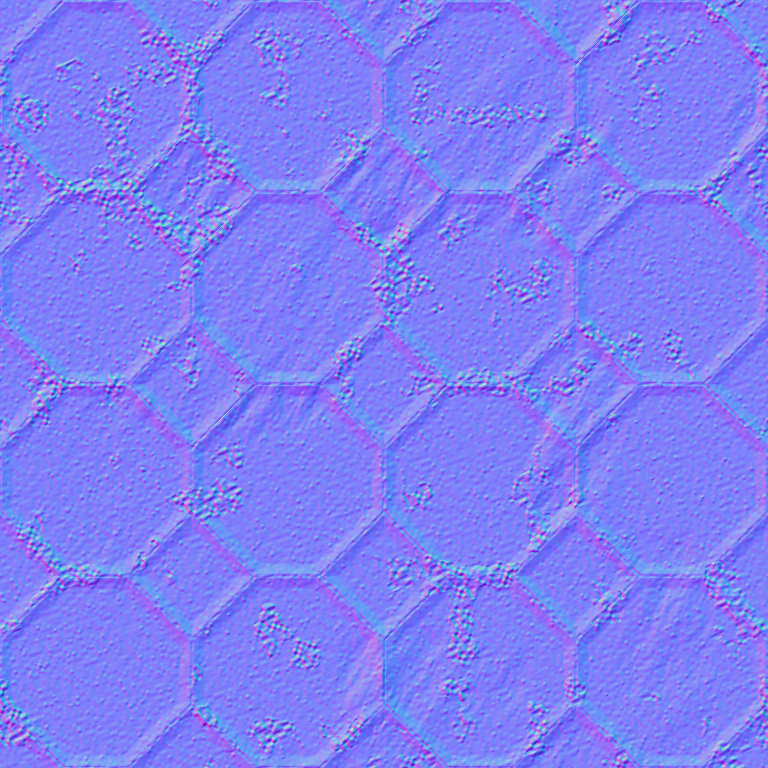
A Shadertoy shader for this texture map:

```glsl
// Tangent-space normal map of worn octagon and diamond paving, four by four.
// A tiling height field (bevelled seams, grain, pits, chips, soft relief) is
// differentiated, and its normal is encoded as colour with green pointing down.

const float TILES = 4.0;            // octagons across and down
const float DIAMOND_RADIUS = 1.0 / 3.0;
const float BEVEL_WIDTH = 0.066;    // lengths below are in octagon widths
const float BEVEL_DEPTH = 0.017;
const float RIB_WIDTH = 0.013;      // thin mortar rib in the middle of a seam
const float RIB_HEIGHT = 0.005;
const float GRAIN_FREQ = 16.0;
const float GRAIN_DEPTH = 0.0038;
const float PIT_FREQ = 21.0;
const float PIT_DEPTH = 0.0035;
const float CHIP_FREQ = 22.0;
const float CHIP_DEPTH = 0.019;
const float CHIP_LEVEL = 0.65;      // higher leaves fewer chips
const float EDGE_WEAR = 0.2;
const float RELIEF_DEPTH = 0.04;
const vec2 WORN_SPOT = vec2(0.5, 3.0);
const float WORN_RADIUS = 0.75;
const float MIN_STEP = 0.004;       // half width of the slope sample
const vec3 ENCODE_SCALE = vec3(0.5, 0.5, 0.48);

vec2 hash2(vec2 c) {
    vec3 q = fract(c.xyx * vec3(0.1031, 0.1030, 0.0973));
    q += dot(q, q.yzx + 33.33);
    return fract((q.xx + q.yz) * q.zy);
}

// Value noise that wraps after the given period
float valueNoise(vec2 p, float period) {
    vec2 i = floor(p), f = fract(p);
    f = f * f * f * (f * (f * 6.0 - 15.0) + 10.0);
    float a = hash2(mod(i, period)).x;
    float b = hash2(mod(i + vec2(1, 0), period)).x;
    float c = hash2(mod(i + vec2(0, 1), period)).x;
    float d = hash2(mod(i + vec2(1, 1), period)).x;
    return mix(mix(a, b, f.x), mix(c, d, f.x), f.y);
}

float fbm(vec2 p, float freq) {
    float sum = 0.0, amp = 0.53;
    for (int k = 0; k < 4; k++) {
        sum += amp * valueNoise(p * freq, TILES * freq);
        freq *= 2.0;
        amp *= 0.5;
    }
    return sum;
}

// Cellular noise: x is the nearest point's distance, y its random value
vec2 cellular(vec2 p, float freq) {
    p *= freq;
    vec2 base = floor(p), nearest = vec2(8.0, 0.0);
    for (int y = -1; y <= 1; y++)
    for (int x = -1; x <= 1; x++) {
        vec2 c = base + vec2(x, y);
        vec2 h = hash2(mod(c, TILES * freq) + 7.0);
        float d = length(c + h - p);
        if (d < nearest.x) nearest = vec2(d, fract(h.x * 13.7 + h.y * 5.3));
    }
    return nearest;
}

// Distance to the closest seam (x) and random value of the tile (y)
vec2 paving(vec2 p) {
    vec2 q = abs(fract(p) - 0.5);
    float axisDist = 0.5 - max(q.x, q.y);
    float diagDist = (1.0 - DIAMOND_RADIUS - q.x - q.y) * sqrt(0.5);
    bool octagon = diagDist > 0.0;
    vec2 id = octagon ? mod(floor(p), TILES) : mod(floor(p + 0.5), TILES) + 19.0;
    return vec2(octagon ? min(axisDist, diagDist) : -diagDist, hash2(id).y);
}

float height(vec2 p) {
    vec2 tile = paving(p);
    float d = tile.x;

    // Fine grain on a turned lattice, and scattered pits
    vec2 turned = vec2(3.0 * p.x + p.y, 3.0 * p.y - p.x);
    float grain = valueNoise(turned * GRAIN_FREQ, TILES * GRAIN_FREQ);
    float h = GRAIN_DEPTH * grain;
    vec2 pit = cellular(p, PIT_FREQ);
    h -= PIT_DEPTH * step(0.75, pit.y) * smoothstep(0.32, 0.05, pit.x);

    // Bevel and broken rib
    h -= BEVEL_DEPTH * pow(clamp(1.0 - d / BEVEL_WIDTH, 0.0, 1.0), 1.25);
    h += RIB_HEIGHT * (0.5 + grain) * smoothstep(RIB_WIDTH, 0.0, d);

    // Soft slanted relief, stronger on some tiles
    vec2 slanted = vec2(p.x, p.y - p.x);
    float reliefMask = smoothstep(0.45, 0.8, valueNoise(p * 2.0 + 3.0, TILES * 2.0));
    h += RELIEF_DEPTH * reliefMask * (0.4 + tile.y) * (fbm(slanted, 4.0) - 0.5);

    // Ragged chips: in patches, along some seams, and around one worn spot
    float edgeMask = smoothstep(0.35, 0.65, valueNoise(p * 3.0, TILES * 3.0));
    float edge = smoothstep(0.075, 0.015, d) * edgeMask;
    vec2 away = mod(p - WORN_SPOT + 0.5 * TILES, TILES) - 0.5 * TILES;
    float spot = smoothstep(WORN_RADIUS, 0.1, length(away));
    float wear = fbm(p, 5.0) + EDGE_WEAR * edge + 0.17 * spot + 0.1 * (tile.y - 0.5);
    float chipped = smoothstep(CHIP_LEVEL, CHIP_LEVEL + 0.1, wear);
    vec2 skewed = vec2(2.0 * p.x + p.y, 2.0 * p.y - p.x);
    float rubble = valueNoise(skewed * CHIP_FREQ + 5.0, TILES * CHIP_FREQ);
    return h + CHIP_DEPTH * chipped * (rubble - 0.6);
}

void mainImage(out vec4 fragColor, in vec2 fragCoord) {
    vec2 p = TILES * fragCoord / iResolution.xy;
    float stepSize = max(MIN_STEP, 0.5 * TILES / iResolution.y);
    vec2 e = vec2(stepSize, 0.0);
    vec2 slope = vec2(height(p + e.xy) - height(p - e.xy),
                      height(p + e.yx) - height(p - e.yx)) / (2.0 * stepSize);
    vec3 normal = normalize(vec3(-slope.x, slope.y, 1.0));
    fragColor = vec4(normal * ENCODE_SCALE + 0.5, 1.0);
}
```
